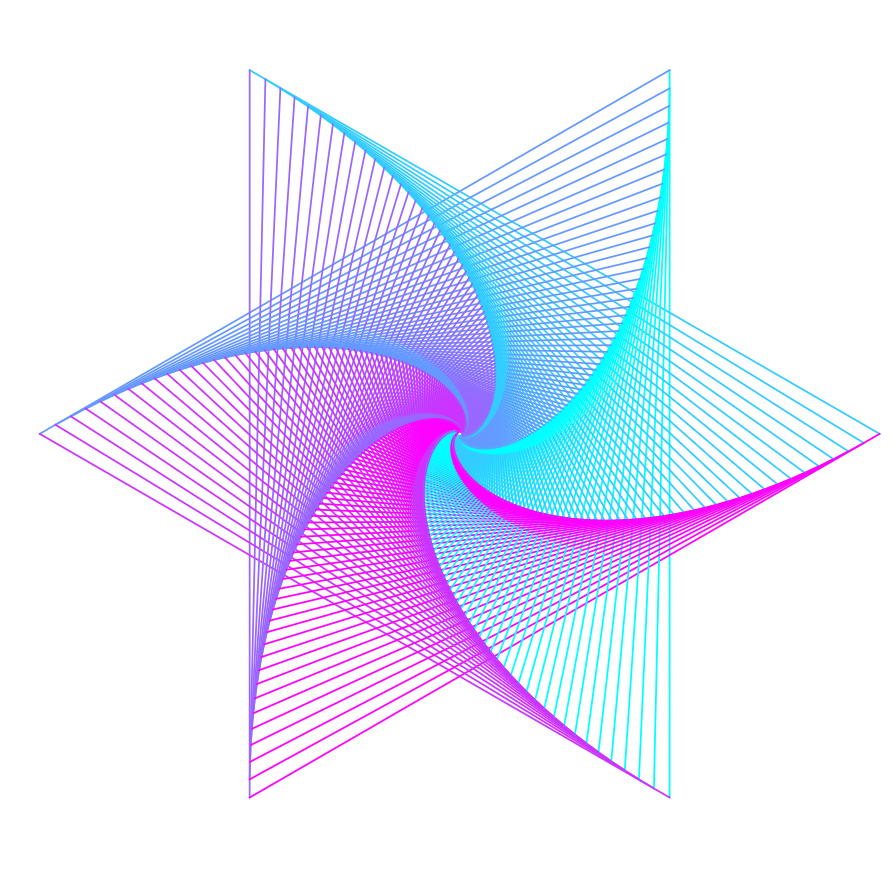
Write a WebGL 2 fragment shader that draws this background.

```glsl
#version 300 es
precision highp float;
// Six-armed string-art whirl on white: nested hexagrams, each turned and shrunk
// so that its tips slide 1/40 of the way along the sides of the one before.
// Smaller hexagrams are painted over larger ones; their tips trace log spirals.

uniform vec2 u_resolution;
out vec4 fragColor;

const float STEPS = 120.0;
const float RADIUS = 0.4687;

// Distance to a segment centred on its normal, given its offset and half length
float sideDistance(vec2 p, vec2 normal, float offset, float halfLength) {
    float across = dot(p, normal) - offset;
    float along = abs(dot(p, vec2(-normal.y, normal.x))) - halfLength;
    return length(vec2(across, max(along, 0.0)));
}

void main() {
    float side = min(u_resolution.x, u_resolution.y);
    vec2 uv = (gl_FragCoord.xy - 0.5 * u_resolution) / side + 0.5;
    vec2 p = uv - vec2(0.513, 0.5158);
    float pixel = 1.0 / side;
    float margin = 0.002 + pixel;

    // Shrink and turn of one step, from the tip's move toward its target tip
    float slide = 0.025;
    vec2 advance = vec2(1.0 - 1.5 * slide, -sqrt(0.75) * slide);
    float shrink = length(advance);
    float turn = atan(advance.y, advance.x);

    // Only hexagrams between one and two times this radius can reach the point
    float r = length(p);
    float first = max(0.0, floor(log(2.0 * (r + margin) / RADIUS) / log(shrink)));

    vec3 color = vec3(1.0);
    for (float n = first; n < STEPS; n++) {
        float tipRadius = RADIUS * pow(shrink, n);
        if (tipRadius < r - margin) break;

        // Six sides, from cyan round to magenta
        for (float k = 0.0; k < 6.0; k++) {
            float angle = radians(60.0) * k + turn * n;
            vec2 normal = vec2(cos(angle), sin(angle));
            float d = sideDistance(p, normal, 0.5 * tipRadius, sqrt(0.75) * tipRadius);
            float ink = clamp(0.5 + (0.00098 - d) / pixel, 0.0, 1.0);
            vec3 sideColor = mix(vec3(0.0, 1.0, 1.0), vec3(1.0, 0.0, 1.0), k / 5.0);
            color = mix(color, sideColor, ink);
        }
    }
    fragColor = vec4(color, 1.0);
}
```
